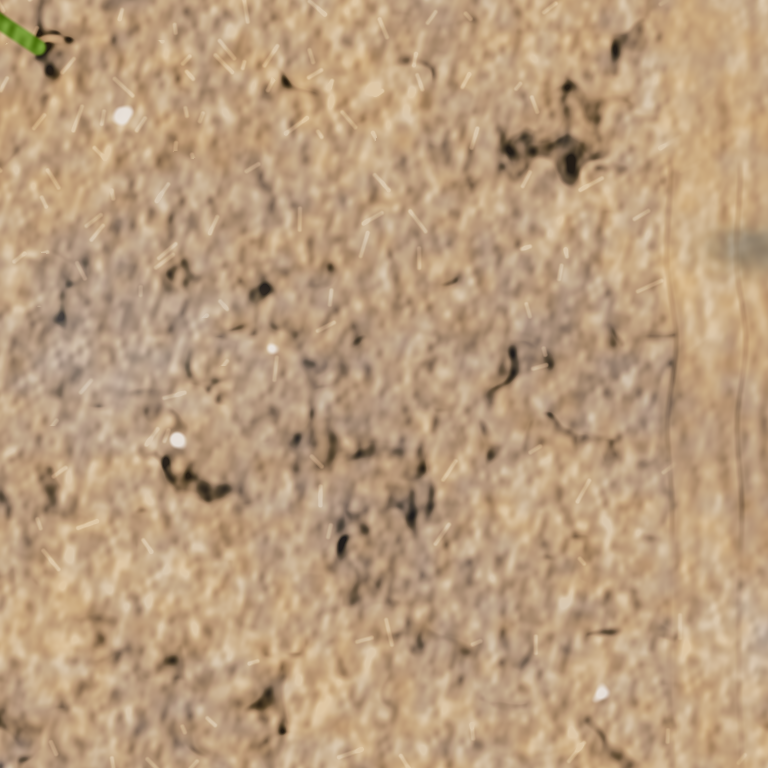
Write a WebGL 2 fragment shader that draws this texture.

```glsl
#version 300 es
precision highp float;
// Dry trodden earth with shaded pits, straw flecks, pale stones and a smooth wheel track.

uniform vec2 u_resolution;
out vec4 fragColor;

const float FINE_SCALE = 100.0;    // grains across the canvas
const float GRIT_SCALE = 56.0;
const float CLOD_SCALE = 23.0;
const float PATCH_SCALE = 6.0;
const float STRAW_CELLS = 24.0;
const float STONE_CELLS = 9.0;
const float TRACK_EDGE = 0.868;
const vec2 SUN_STEP = vec2(0.009, -0.007);
const vec3 STONE = vec3(0.92, 0.90, 0.88);
const vec3 DUST = vec3(0.76, 0.70, 0.65);
const vec3 SLATE = vec3(0.47, 0.43, 0.37);
const vec3 GRASS = vec3(0.38, 0.52, 0.13);

// Earth tones from deep shade to sunlit crust, and the tone level of each.
const vec3 EARTH[7] = vec3[7](
  vec3(0.14, 0.11, 0.08), vec3(0.36, 0.29, 0.20), vec3(0.55, 0.44, 0.34),
  vec3(0.64, 0.52, 0.40), vec3(0.72, 0.59, 0.47), vec3(0.78, 0.67, 0.53),
  vec3(0.86, 0.78, 0.67));
const float LEVEL[7] = float[7](-3.5, -2.4, -1.55, -0.86, -0.06, 0.9, 2.2);

float hash(vec2 c) {
  vec3 q = fract(c.xyx * 0.1031);
  q += dot(q, q.yzx + 33.33);
  return fract((q.x + q.y) * q.z);
}

// Value noise scaled to zero mean and roughly unit deviation.
float noise(vec2 p) {
  vec2 c = floor(p), f = fract(p);
  f = f * f * (3.0 - 2.0 * f);
  float low = mix(hash(c), hash(c + vec2(1, 0)), f.x);
  float high = mix(hash(c + vec2(0, 1)), hash(c + vec2(1, 1)), f.x);
  return (mix(low, high, f.y) - 0.5) / 0.2145;
}

vec2 turn(vec2 p, float a) {
  return vec2(cos(a) * p.x - sin(a) * p.y, sin(a) * p.x + cos(a) * p.y);
}

float zone(vec2 p, vec2 centre, vec2 size) {
  vec2 d = (p - centre) / size;
  return exp(-dot(d, d));
}

// Depth of the clods and hollows, drawn out from upper left to lower right.
float depth(vec2 p) {
  vec2 q = turn(p, 0.85);
  q += 0.008 * vec2(noise(p * 31.0), noise(p * 31.0 + 47.0));
  return 0.70 * noise(q * CLOD_SCALE * vec2(0.8, 1.2))
       + 0.50 * noise(turn(q, 0.6) * CLOD_SCALE * 2.1 + 13.0)
       + 0.50 * noise(q * CLOD_SCALE * 0.42 + 71.0);
}

float segment(vec2 p, vec2 a, vec2 b) {
  vec2 ab = b - a;
  return length(p - a - ab * clamp(dot(p - a, ab) / dot(ab, ab), 0.0, 1.0));
}

float straw(vec2 p, float share) {
  float cover = 0.0;
  for (int i = 0; i < 9; i++) {
    vec2 c = floor(p * STRAW_CELLS) + vec2(i % 3 - 1, i / 3 - 1);
    vec2 mid = (c + vec2(hash(c + 3.0), hash(c + 9.0))) / STRAW_CELLS;
    vec2 arm = turn(vec2(0.0, mix(0.004, 0.017, hash(c + 21.0))), 2.2 * (hash(c + 31.0) - 0.6));
    float line = 1.0 - smoothstep(0.0008, 0.0042, segment(p, mid - arm, mid + arm));
    cover = max(cover, line * step(hash(c + 57.0), share));
  }
  return cover;
}

float stones(vec2 p, float share) {
  float cover = 0.0;
  for (int i = 0; i < 9; i++) {
    vec2 c = floor(p * STONE_CELLS) + vec2(i % 3 - 1, i / 3 - 1);
    vec2 mid = (c + vec2(hash(c + 5.0), hash(c + 15.0))) / STONE_CELLS;
    float radius = mix(0.006, 0.016, hash(c + 25.0)) + 0.002 * noise(p * 70.0);
    float body = 1.0 - smoothstep(radius - 0.005, radius + 0.003, length(p - mid));
    cover = max(cover, body * step(hash(c + 35.0), share));
  }
  return cover;
}

vec3 earth(float tone) {
  vec3 colour = EARTH[0];
  for (int i = 1; i < 7; i++)
    colour = mix(colour, EARTH[i], clamp((tone - LEVEL[i - 1]) / (LEVEL[i] - LEVEL[i - 1]), 0.0, 1.0));
  return colour;
}

void main() {
  vec2 p = gl_FragCoord.xy / u_resolution;

  // Areas of the ground
  float pitted = zone(p, vec2(0.34, 0.36), vec2(0.38, 0.12))
               + 0.65 * zone(p, vec2(0.68, 0.68), vec2(0.10, 0.28))
               + 0.55 * zone(p, vec2(0.45, 0.13), vec2(0.20, 0.14));
  float strawy = zone(p, vec2(0.20, 0.85), vec2(0.38, 0.20));
  float dusty = zone(p, vec2(0.17, 0.55), vec2(0.15, 0.12));
  float patches = noise(turn(p, 0.5) * PATCH_SCALE);

  // Rough soil: grain, grit relief, clods and shaded pits
  float fine = noise(turn(p, 0.3) * FINE_SCALE * vec2(1.15, 0.8));
  vec2 gritAt = turn(p, -0.35) * GRIT_SCALE * vec2(1.2, 0.8);
  float grit = noise(gritAt) - noise(gritAt + vec2(0.55, -0.4));
  float hollow = depth(p);
  float relief = depth(p - SUN_STEP) - hollow;
  float pit = smoothstep(1.1, 2.8, hollow + 0.9 * pitted);
  float soil = 0.22 + 0.42 * fine + 0.45 * grit + 0.32 * relief - 0.22 * hollow
             + 0.28 * patches - 2.3 * pit - 0.15 * pitted
             + 1.3 * straw(p, 0.12 + 0.6 * strawy);

  // Wheel track: soft lengthwise streaks and two narrow ruts
  float sway = 0.003 * noise(vec2(3.0, p.y * 9.0));
  float x = p.x + sway;
  float streak = noise(vec2(x * 75.0, p.y * 7.0));
  float ruts = (1.0 - smoothstep(0.001, 0.006, abs(x - 0.874)))
             + 0.8 * (1.0 - smoothstep(0.001, 0.006, abs(x - 0.965)));
  ruts *= smoothstep(-0.8, 0.8, noise(vec2(8.0, p.y * 11.0)) + 0.3);
  float track = 0.65 + 0.38 * streak + 0.22 * fine + 0.2 * grit + 0.25 * patches - 1.4 * ruts;
  float onTrack = smoothstep(TRACK_EDGE - 0.015, TRACK_EDGE + 0.02, x + 0.004 * fine);
  onTrack *= mix(0.45, 0.9, smoothstep(0.2, 0.32, p.y));
  vec3 colour = earth(mix(soil, track, onTrack));

  // Warm and grey drifts
  float warmth = 0.4 * patches + 0.5 * noise(p * 38.0) + 0.8 * strawy + onTrack - 0.8 * dusty - 0.4;
  colour += warmth * vec3(0.013, 0.0, -0.022);

  // Pale dust, a dark slate stain and loose stones
  float pale = 0.45 * dusty + 0.8 * zone(p, vec2(0.98, 0.17), vec2(0.05, 0.06));
  colour = mix(colour, DUST + 0.05 * fine, clamp(pale * (0.7 + 0.3 * noise(p * 28.0)), 0.0, 0.85));
  float stain = zone(p, vec2(0.985, 0.675), vec2(0.055, 0.028));
  colour = mix(colour, SLATE + 0.03 * grit, clamp(stain * (0.8 + 0.2 * hollow), 0.0, 0.9));
  colour = mix(colour, STONE, 0.9 * stones(p, 0.02 + 0.4 * dusty));

  // Grass blade in the upper left corner
  float blade = segment(p, vec2(-0.02, 0.985), vec2(0.05, 0.938));
  colour = mix(colour, GRASS + 0.05 * fine, 1.0 - smoothstep(0.007, 0.013, blade));

  fragColor = vec4(clamp(colour, 0.0, 1.0), 1.0);
}
```
